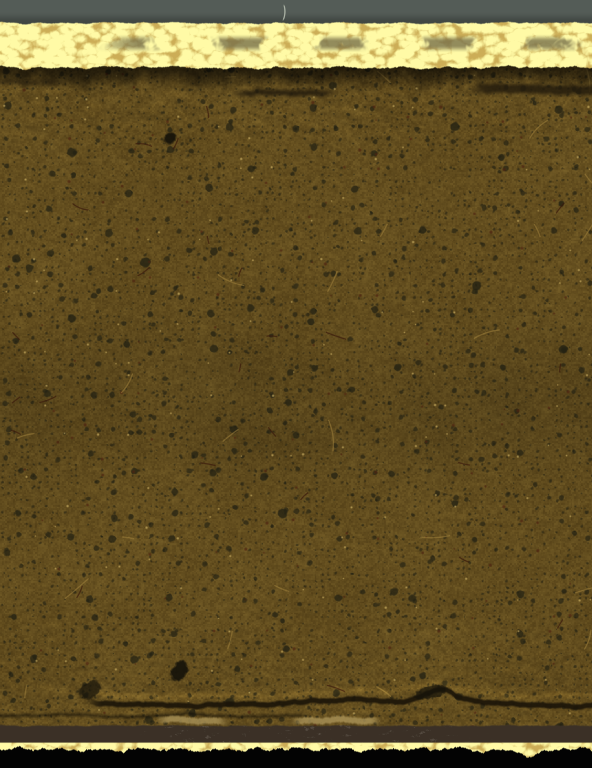
This texture is drawn by a Shadertoy shader. Its source:

```glsl
float hash(vec2 p) {
    vec3 q = fract(p.xyx * vec3(0.1031, 0.1030, 0.0973));
    q += dot(q, q.yzx + 33.33);
    return fract((q.x + q.y) * q.z);
}

// Distance to the nearest scattered cell point
float cellular(vec2 p) {
    vec2 id = floor(p), f = p - id;
    float nearest = 2.0;
    for (int k = 0; k < 9; k++) {
        vec2 o = vec2(k % 3, k / 3) - 1.0, c = id + o;
        nearest = min(nearest, length(o + vec2(hash(c), hash(c + 71.3)) - f));
    }
    return nearest;
}

// Rotated, folded sine layers, about -1 to 1
float waves(vec2 p, int layers) {
    float sum = 0.0, amp = 0.5;
    for (int i = 0; i < layers; i++) {
        sum += amp * sin(p.x + 1.7 * sin(p.y * 0.8)) * cos(p.y * 1.1 + sin(p.x * 0.7));
        p = mat2(1.5, 1.15, -1.15, 1.5) * p + 2.3;
        amp *= 0.62;
    }
    return sum;
}

float rise(float v, float edge, float soft) {
    return smoothstep(edge - soft, edge + soft, v);
}

float band(float v, float lo, float hi, float soft) {
    return rise(v, lo, soft) * (1.0 - rise(v, hi, soft));
}

// One irregular dot in some of the cells
float specks(vec2 p, float scale, float density, float radius, float seed, float px) {
    vec2 q = p * scale, id = floor(q) + seed;
    vec2 d = fract(q) - 0.3 - 0.4 * vec2(hash(id + 3.1), hash(id + 9.7));
    float r = radius * (0.4 + 0.6 * hash(id + 5.3));
    return step(hash(id + 17.0), density) * (1.0 - rise(length(d), r, px * scale));
}

// Short curved hairs in some of the cells
float hairs(vec2 p, float scale, float density, float seed, float px) {
    vec2 q = p * scale, id = floor(q) + seed, d = fract(q) - 0.5;
    float a = 6.28 * hash(id + 2.0), reach = mix(0.1, 0.32, hash(id + 8.0));
    d = mat2(cos(a), sin(a), -sin(a), cos(a)) * d;
    d.y += 1.2 * (hash(id + 4.0) - 0.5) * d.x * d.x;
    float dist = length(vec2(max(abs(d.x) - reach, 0.0), d.y)) / scale;
    return step(hash(id + 13.0), density) * (1.0 - smoothstep(0.0, px * 1.3, dist));
}

// Tapered horizontal crack around height y
float fissure(vec2 p, float y, float x0, float x1, float halfWidth, float soft) {
    y += 0.004 * waves(vec2(p.x * 38.0, y * 90.0), 4);
    return band(p.x, x0, x1, 0.015) * (1.0 - rise(abs(p.y - y), halfWidth, soft));
}

float pit(vec2 p, vec2 centre, vec2 size, float px) {
    vec2 d = (p - centre) / size;
    d.x -= 0.4 * d.y;
    return 1.0 - rise(length(d) + 0.25 * waves(p * 190.0, 3), 0.92, 0.08 + px / size.x);
}

// Brown board with dark and pale inclusions
vec3 board(vec2 p, float px) {
    float grain = hash(floor(p * 420.0)) - 0.5;
    float lumps = cellular(p * 115.0 + waves(p * 60.0, 3)) - 0.45;
    float tone = 0.4 + 0.2 * waves(p * 17.0, 5) + 0.55 * (lumps + grain);
    vec3 col = mix(vec3(0.35, 0.27, 0.10), vec3(0.45, 0.36, 0.15), tone);
    float shade = exp(-pow((p.y - 0.47) / 0.09, 2.0));
    col *= 1.0 - 0.17 * shade * (0.6 + 0.5 * waves(p * 13.0 + 4.0, 3));
    float relief = waves(p * 75.0, 4) - waves(p * 75.0 + vec2(0.0, 0.22), 4);
    col *= 1.0 - 0.22 * relief * (0.25 + smoothstep(0.25, 0.42, abs(p.y - 0.48)));
    vec2 bent = p + 0.0013 * waves(p * 260.0, 2);
    for (float k = 0.0; k < 4.0; k++) {
        float s = specks(bent, 125.0 / (1.0 + k * 1.15), 0.42 - 0.11 * k, 0.22 - 0.012 * k, 40.0 * k, px);
        col = mix(col, vec3(0.13, 0.125, 0.07), s * (0.6 + 0.06 * k));
    }
    col = mix(col, vec3(0.30, 0.13, 0.06), 0.65 * specks(p, 48.0, 0.1, 0.1, 211.0, px));
    col = mix(col, vec3(0.79, 0.68, 0.38), 0.7 * specks(p, 75.0, 0.05, 0.11, 307.0, px));
    col = mix(col, vec3(0.62, 0.50, 0.23), 0.55 * hairs(p, 15.0, 0.12, 60.0, px));
    return mix(col, vec3(0.22, 0.09, 0.04), 0.65 * hairs(p, 24.0, 0.06, 90.0, px));
}

// Pale torn facing
vec3 facing(vec2 p) {
    float mottle = cellular(p * vec2(70.0, 110.0)) + 0.5 * waves(p * 95.0, 4);
    return mix(vec3(1.0, 0.98, 0.65), vec3(0.80, 0.68, 0.34), smoothstep(0.35, 1.0, mottle));
}

void mainImage(out vec4 fragColor, in vec2 fragCoord) {
    float px = 1.0 / iResolution.y;
    vec2 p = fragCoord * px;
    float torn = 0.0035 * waves(vec2(p.x * 85.0, 2.0), 5);
    vec3 col = board(p, px);

    // Upper shadow and cracks
    col *= 1.0 - 0.62 * smoothstep(0.88, 0.911, p.y + 2.0 * torn + 0.008 * waves(p * 24.0, 3));
    float cracks = fissure(p, 0.878, 0.31, 0.43, 0.004, 0.004);
    cracks = max(cracks, fissure(p, 0.884, 0.62, 0.8, 0.006, 0.004));
    cracks = max(cracks, 0.6 * fissure(p, 0.893, -0.1, 0.08, 0.004, 0.004));
    col = mix(col, vec3(0.13, 0.10, 0.045), 0.8 * cracks);

    // Lower crack, lit rim and pits
    float path = 0.085 - 0.004 * cos(12.0 * (p.x - 0.26)) + 0.012 * exp(-pow((p.x - 0.57) / 0.025, 2.0));
    col *= 1.0 + 0.22 * fissure(p, path + 0.012, 0.12, 0.9, 0.003, 0.005);
    col = mix(col, vec3(0.10, 0.075, 0.03), 0.9 * fissure(p, path, 0.12, 0.9, 0.0035, 0.002));
    col *= 1.0 - 0.45 * fissure(p, 0.068, -0.1, 0.4, 0.002, 0.003);
    float deep = max(pit(p, vec2(0.234, 0.126), vec2(0.011, 0.014), px), pit(p, vec2(0.221, 0.82), vec2(0.008, 0.009), px));
    float shallow = max(pit(p, vec2(0.118, 0.102), vec2(0.014, 0.013), px), pit(p, vec2(0.562, 0.099), vec2(0.022, 0.01), px));
    col = mix(col, vec3(0.08, 0.07, 0.035), max(0.92 * deep, 0.7 * shallow));

    // Flakes, smooth strip, frayed base and black margin
    float flakes = band(p.x, 0.21, 0.29, 0.01) + band(p.x, 0.385, 0.49, 0.01);
    col = mix(col, vec3(0.66, 0.57, 0.34), 0.8 * flakes * band(p.y + torn, 0.058, 0.066, 0.002));
    float scuffs = smoothstep(0.4, 0.9, waves(p * vec2(140.0, 260.0), 4)) * band(p.x, 0.2, 0.6, 0.06);
    col = mix(vec3(0.23, 0.19, 0.15) + 0.1 * scuffs, col, rise(p.y + 0.4 * torn, 0.055, 0.0015));
    col = mix(facing(p), col, rise(p.y, 0.033, px));
    float base = 0.024 + 0.005 * waves(vec2(p.x * 120.0, 5.0), 5) - 0.009 * exp(-pow((p.x - 0.693) / 0.014, 2.0));
    col = mix(vec3(0.012), col, rise(p.y, base, px));

    // Top facing with grey core, backdrop and stray hair
    float core = smoothstep(-0.1, 0.6, sin(p.x * 46.0 - 6.4) + 0.8 * waves(p * 70.0, 4)) * rise(p.x, 0.145, 0.045);
    vec3 top = mix(facing(p + 3.0), vec3(0.47, 0.44, 0.29), 0.8 * core * band(p.y, 0.936, 0.951, 0.005));
    col = mix(col, top, rise(p.y + torn, 0.912, px));
    vec3 backdrop = vec3(0.32, 0.35, 0.33) * mix(0.78, 1.03, smoothstep(0.97, 0.985, p.y));
    col = mix(col, backdrop, rise(p.y + 0.6 * torn, 0.97, px));
    float stray = abs(p.x - 0.371 + 18.0 * pow(abs(p.y - 0.985), 2.0));
    col = mix(col, vec3(0.75, 0.78, 0.72), 0.8 * band(p.y, 0.974, 0.993, 0.002) * (1.0 - smoothstep(0.0, 1.3 * px, stray)));
    fragColor = vec4(clamp(col, 0.0, 1.0), 1.0);
}
```
